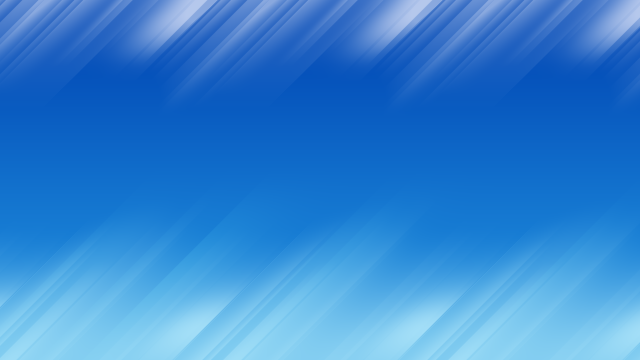
Write a WebGL 2 fragment shader that draws this background.

```glsl
#version 300 es
precision highp float;
// Blue gradient with diagonal light streaks along the top and bottom borders.
// Streaks live in a repeating 45 degree coordinate; hashed bands with one
// sharp and one soft side are summed, then faded towards the calm centre.

#define PERIOD 0.625
#define TOP_PHASE 0.579
#define BOTTOM_PHASE 1.481
#define BANDS 16
#define DEEP vec3(0.0, 0.275, 0.705)
#define AZURE vec3(0.10, 0.515, 0.845)
#define LAVENDER vec3(0.79, 0.84, 0.95)
#define ICE vec3(0.56, 0.84, 0.955)
#define FROST vec3(0.74, 0.93, 0.99)
#define BEAM vec3(0.25, 0.70, 0.91)

uniform vec2 u_resolution;
out vec4 fragColor;

float hash(float n) {
    n = fract(n * 0.1031);
    n *= n + 33.33;
    return fract(n * (n + n));
}

float hill(float x, float centre, float width) {
    float d = (x - centre) / width;
    return exp(-d * d);
}

// 1 below edge, 0 above edge + soft
float below(float edge, float soft, float x) {
    return 1.0 - smoothstep(edge, edge + soft, x);
}

// Sum of hashed bands: t runs across them, v is the relative distance along
float streaks(float t, float v, float seed, float aa) {
    float sum = 0.0;
    for (int i = 0; i < BANDS; i++) {
        float id = seed + float(i) * 7.0;
        float start = (float(i) + hash(id)) / float(BANDS);
        float width = mix(0.05, 0.26, hash(id + 1.3));
        float reach = mix(0.55, 1.1, hash(id + 2.7));
        float x = fract(t - start);
        x = hash(id + 4.1) > 0.5 ? x : width - x;
        float band = smoothstep(0.0, aa, x) * below(0.0, width, x);
        sum += band * max(1.0 - v / reach, 0.0) * mix(0.5, 1.2, hash(id + 5.9));
    }
    return sum;
}

// Glow that grows softly and stops at the sharp end of each period
float flare(float t, float aa) {
    return smoothstep(0.70, 0.96, t) * below(1.0 - aa, aa, t);
}

void main() {
    vec2 p = gl_FragCoord.xy / u_resolution.y;
    float depth = 1.0 - p.y;
    float across = p.x + depth;
    float aa = 2.0 / (u_resolution.y * PERIOD);

    // Vertical sky gradient
    vec3 color = mix(DEEP, AZURE, smoothstep(-0.05, 0.85, depth));

    // Long faint beams rising into the centre
    float edges[6] = float[6](0.903, 1.104, 1.227, 1.574, 1.637, 2.27);
    for (int i = 0; i < 6; i++) {
        float x = across - edges[i];
        float beam = smoothstep(0.0, 2.0 / u_resolution.y, x) * below(0.0, 0.27, x);
        float strength = i == 2 ? 0.38 : 0.19;
        color = mix(color, BEAM, beam * strength * below(0.16, 0.38, p.y));
    }

    // Bottom: icy rise, streaks and flares
    float t = fract((across - BOTTOM_PHASE) / PERIOD);
    float lobe = hill(t, 0.24, 0.24);
    float rise = mix(0.37, 0.46, lobe);
    float lift = below(0.0, rise, p.y);
    color = mix(color, ICE, 0.86 * lift);
    float rays = streaks(t, p.y / rise, 11.0, aa);
    color = mix(color, FROST, clamp(rays * mix(0.10, 0.32, lobe), 0.0, 0.6));
    color = mix(color, FROST, 0.62 * flare(t, aa) * hill(p.y, 0.09, 0.085));

    // Top: lavender veil, streaks and flares
    t = fract((across - TOP_PHASE) / PERIOD);
    lobe = smoothstep(0.05, 0.35, t) * below(0.74, aa, t);
    float reach = mix(0.21, 0.31, lobe);
    float v = depth / reach;
    rays = streaks(t, v, 137.0, aa);
    float veil = 0.28 * pow(max(1.0 - v, 0.0), 1.3) + 0.22 * rays;
    color = mix(color, LAVENDER, clamp(veil, 0.0, 0.68));
    color = mix(color, LAVENDER, 0.68 * flare(t, aa) * below(0.04, 0.15, depth));

    fragColor = vec4(color, 1.0);
}
```
